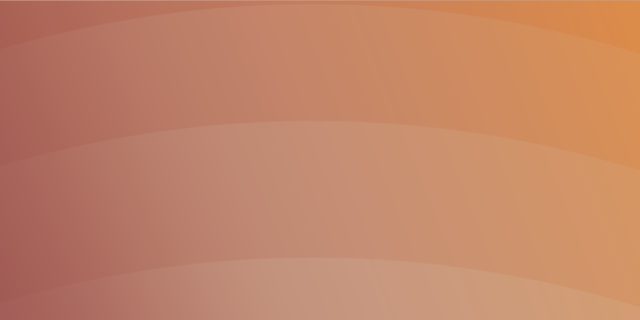
Write a Shadertoy shader that draws this background.

```glsl
// Warm diagonal gradient from dusty red to orange, overlaid with three wide
// translucent arches. Each arch is a large disc that adds a layer of pale tint,
// and faint diagonal streaks follow the lines of equal gradient colour.

#define ARCH_RADIUS 3.45
#define ARCH_CENTER_X 0.977
#define ARCH_OPACITY 0.11
#define HAZE_OPACITY 0.12
#define GRADIENT_SLOPE 0.4
#define STREAK_COUNT 24.0
#define STREAK_STRENGTH 0.003
#define RIM_HEIGHT 0.0026

const vec3 DUSTY_RED = vec3(0.61, 0.315, 0.30);
const vec3 TERRACOTTA = vec3(0.745, 0.44, 0.33);
const vec3 ORANGE = vec3(0.87, 0.525, 0.24);
const vec3 PALE_TINT = vec3(0.83, 0.78, 0.70);
const vec3 RIM_GREY = vec3(0.75, 0.62, 0.56);

float hash(float n) {
    n = fract(n * 0.1031);
    n *= n + 33.33;
    return fract(n * (n + n));
}

float smoothNoise(float x) {
    float cell = floor(x);
    return mix(hash(cell), hash(cell + 1.0), smoothstep(0.0, 1.0, x - cell));
}

vec3 baseGradient(float t) {
    vec3 lower = mix(DUSTY_RED, TERRACOTTA, clamp(t * 2.0, 0.0, 1.0));
    return mix(lower, ORANGE, clamp(t * 2.0 - 1.0, 0.0, 1.0));
}

// Heights of the arch tops, from the highest arch down
float archTop(int i) {
    float n = float(i);
    return 0.987 - 0.334 * n - 0.031 * n * n;
}

void mainImage(out vec4 fragColor, in vec2 fragCoord) {
    // Height runs 0..1 and width 0..2, whatever the canvas size
    vec2 p = fragCoord / iResolution.xy * vec2(2.0, 1.0);
    float pixel = 1.0 / iResolution.y;

    // Diagonal background
    float t = (p.x + GRADIENT_SLOPE * p.y) / (2.0 + GRADIENT_SLOPE);
    vec3 color = baseGradient(t);

    // Overall haze plus stacked arches, each adding to the cover above it
    float cover = HAZE_OPACITY;
    for (int i = 0; i < 3; i++) {
        vec2 center = vec2(ARCH_CENTER_X, archTop(i) - ARCH_RADIUS);
        float dist = length(p - center) - ARCH_RADIUS;
        cover += ARCH_OPACITY * smoothstep(pixel, -pixel, dist);
    }

    // The tint is weakest at the left and eases off slightly at the right
    float fade = mix(0.25, 1.0, smoothstep(0.0, 0.42, t));
    fade *= 1.0 - 0.15 * smoothstep(0.6, 1.0, t);
    color = mix(color, PALE_TINT, cover * fade);

    // Faint streaks
    color += STREAK_STRENGTH * (smoothNoise(t * STREAK_COUNT) - 0.5);

    // Thin grey rim along the top
    float rim = smoothstep(-0.5 * pixel, 0.5 * pixel, p.y - 1.0 + RIM_HEIGHT);
    color = mix(color, RIM_GREY, rim * 0.7);

    fragColor = vec4(color, 1.0);
}
```
